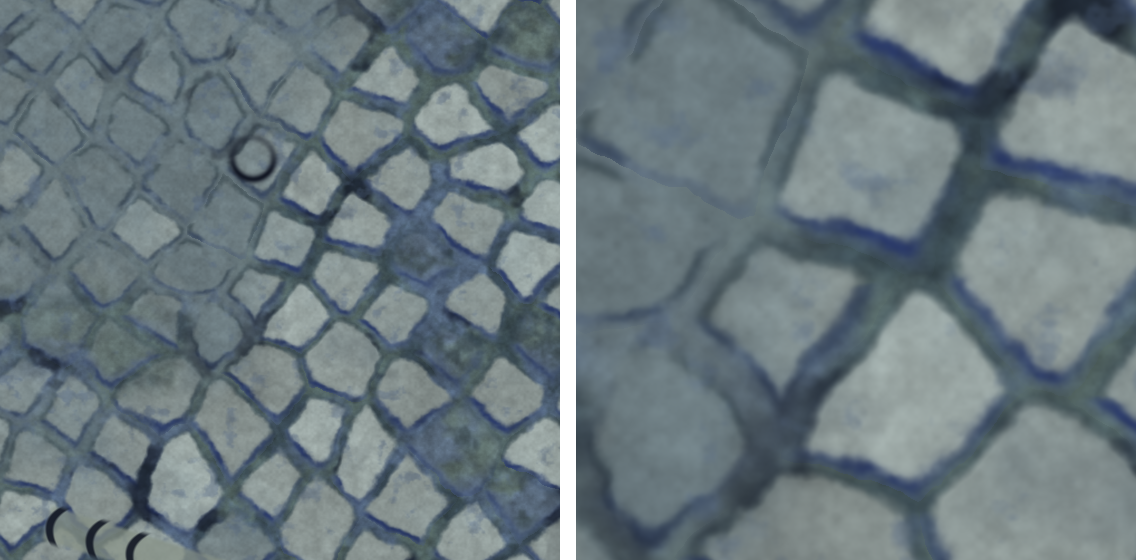
Left, the full canvas; right, a detail of the centre.
Reproduce this texture procedurally as a WebGL 1 fragment shader.

```glsl
precision highp float;
// Pale, angular mineral grains in a grey-green matrix, seen through a microscope.
// A turned, jittered Voronoi lattice gives the grains; their lower edges get broken
// blue fringes, and a grey film veils the upper left. Value noise mottles everything.
uniform vec2 u_resolution;

const float CELLS = 8.5;         // lattice cells across the canvas
const float TURN = 0.66;         // lattice rotation in radians
const float JITTER = 0.5;        // seed scatter within a cell
const float WARP = 0.6;          // slow bending of the lattice, in cells
const float RAGGED = 0.14;       // roughness of grain outlines, in cells
const float GAP_MIN = 0.04;      // inset of grains from cell borders
const float GAP_MAX = 0.15;
const float CORNER = 30.0;       // higher values give sharper corners
const float EDGE = 0.04;         // softness of outlines, in cells
const float RIM = 0.043;         // width of the blue fringe, in cells
const float HALO = 0.10;         // width of the soft blue glow, in cells
const float TONES = 0.17;        // spread of brightness between grains
const float BARE = 0.09;         // share of cells without a pale grain
const float MOTTLE = 0.2;        // strength of surface mottling
const vec2 BUBBLE = vec2(0.452, 0.717);
const float BUBBLE_RADIUS = 0.037;
const vec2 ROD_START = vec2(0.09, 0.065);
const vec2 ROD_END = vec2(0.28, 0.005);

const vec3 GRAIN = vec3(0.575, 0.62, 0.61);
const vec3 FILM = vec3(0.415, 0.475, 0.495);
const vec3 MATRIX = vec3(0.32, 0.39, 0.375);
const vec3 HAZE = vec3(0.31, 0.38, 0.49);
const vec3 SHADE = vec3(0.19, 0.25, 0.275);
const vec3 FRINGE = vec3(0.15, 0.21, 0.40);
const vec3 INK = vec3(0.06, 0.08, 0.13);

float hash(vec2 p) {
  return fract(sin(dot(p, vec2(127.1, 311.7))) * 43758.5453);
}

float noise(vec2 p) {
  vec2 i = floor(p), f = fract(p);
  f = f * f * (3.0 - 2.0 * f);
  return mix(mix(hash(i), hash(i + vec2(1, 0)), f.x),
             mix(hash(i + vec2(0, 1)), hash(i + vec2(1, 1)), f.x), f.y);
}

float fbm(vec2 p) {
  float sum = 0.0, weight = 0.53;
  for (int i = 0; i < 4; i++) {
    sum += weight * noise(p);
    p = p * 2.03 + 17.3;
    weight *= 0.5;
  }
  return sum;
}

vec2 seed(vec2 cell) {
  vec2 scatter = vec2(hash(cell), hash(cell + 41.7)) - 0.5;
  return cell + 0.5 + JITTER * scatter;
}

// Rounded distance to the cell border; also the owner cell and outward normal.
float cellBorder(vec2 p, out vec2 owner, out vec2 normal) {
  vec2 base = floor(p), nearest = vec2(9.0);
  owner = base;
  for (int y = -1; y <= 1; y++) for (int x = -1; x <= 1; x++) {
    vec2 cell = base + vec2(x, y), r = seed(cell) - p;
    if (dot(r, r) < dot(nearest, nearest)) { nearest = r; owner = cell; }
  }
  float total = 0.0;
  normal = vec2(0.0);
  for (int y = -2; y <= 2; y++) for (int x = -2; x <= 2; x++) {
    vec2 r = seed(owner + vec2(x, y)) - p, across = r - nearest;
    if (dot(across, across) > 0.0001) {
      vec2 n = normalize(across);
      float w = exp(-CORNER * dot(0.5 * (r + nearest), n));
      total += w;
      normal += w * n;
    }
  }
  normal /= total;
  return -log(total) / CORNER;
}

void main() {
  vec2 uv = gl_FragCoord.xy / u_resolution;
  float coarse = fbm(uv * 13.0), fine = fbm(uv * 60.0 + 9.0);

  // Bent and turned lattice
  mat2 turn = mat2(cos(TURN), sin(TURN), -sin(TURN), cos(TURN));
  vec2 bend = vec2(noise(uv * 3.0), noise(uv * 3.0 + 31.0)) - 0.5;
  vec2 rough = vec2(fbm(uv * 32.0), fbm(uv * 32.0 + 53.0)) - 0.5;
  vec2 owner, normal;
  float border = cellBorder(turn * uv * CELLS + WARP * bend + RAGGED * rough, owner, normal);
  float depth = border - mix(GAP_MIN, GAP_MAX, hash(owner + 7.3));
  float inside = smoothstep(-EDGE, EDGE, depth);
  float film = smoothstep(0.0, 0.26, 0.8 * uv.y - 1.1 * uv.x + 0.14 + 0.5 * (noise(uv * 5.0) - 0.5));

  // Dark, nearly bare belt on the left
  float belt = 1.0 - smoothstep(0.6, 1.1, length((uv - vec2(0.12, 0.4)) / vec2(0.22, 0.12)) + coarse - 0.5);
  film *= 1.0 - 0.75 * belt;

  // Matrix with bluish haze, dark patches and film
  vec3 color = mix(MATRIX, HAZE, 0.8 * smoothstep(0.46, 0.62, fbm(uv * 9.0 + 70.0)));
  color = mix(color, SHADE, 0.85 * smoothstep(0.45, 0.68, fbm(uv * 19.0 + 23.0)));
  color *= 1.0 + 0.4 * (fine - 0.5);
  color = mix(color, FILM, 0.88 * film);

  // Soft blue glow below the grains
  float lower = smoothstep(0.0, 0.95, dot(normal * turn, vec2(-0.25, -0.97)));
  float halo = exp(-pow(depth / HALO, 2.0)) * (1.0 - 0.7 * film);
  color = mix(color, HAZE, halo * mix(0.2, 0.8, lower));

  // Grains of varied brightness, some of them dull, veiled or missing
  float veil = film * mix(0.5, 1.3, hash(owner + 3.1));
  veil = max(veil, 0.8 * smoothstep(0.7, 0.9, hash(owner + 19.0)));
  veil = clamp(veil + 0.9 * (coarse - 0.5), 0.0, 1.0);
  vec3 pale = GRAIN * (1.0 + TONES * (hash(owner + 27.0) - 0.5));
  float bare = max(step(hash(owner + 61.0), BARE), 0.85 * belt) * (1.0 - film);
  color = mix(color, mix(pale, FILM, veil), inside * (1.0 - 0.85 * bare));

  // Thin broken outlines, with blue fringes on the lower sides
  float line = exp(-pow((depth + 0.01) / RIM, 2.0)) * (1.0 - 0.5 * bare);
  float patchy = smoothstep(0.38, 0.62, fbm(uv * 26.0 + 5.0));
  color = mix(color, SHADE, line * patchy * mix(0.35, 0.5, film));
  color = mix(color, FRINGE, line * lower * mix(0.9, 0.3, film) * mix(0.35, 1.0, patchy));

  // Dark smudges between grains, and surface mottling
  float smudge = smoothstep(0.62, 0.74, fbm(uv * 11.0 + 80.0));
  color = mix(color, INK, 0.65 * smudge * (1.0 - 0.85 * inside) * (1.0 - 0.5 * film));
  float stain = smoothstep(0.6, 0.8, fbm(uv * 34.0 + 12.0));
  color = mix(color, HAZE, 0.4 * stain);
  color *= 1.0 + MOTTLE * (coarse + fine - 1.0) + 0.06 * (noise(uv * 190.0) - 0.5);

  // Air bubble, darkest below
  vec2 toBubble = uv - BUBBLE;
  float ring = exp(-pow((length(toBubble) - BUBBLE_RADIUS) / 0.007, 2.0));
  color = mix(color, INK, ring * mix(0.97, 0.4, smoothstep(-0.03, 0.03, toBubble.y)));

  // Pale rod with dark curved bands in the lower corner
  vec2 axis = normalize(ROD_END - ROD_START), q = uv - ROD_START;
  float along = dot(q, axis), offset = dot(q, vec2(-axis.y, axis.x));
  float rod = smoothstep(0.036, 0.026, abs(offset)) * smoothstep(-0.012, 0.0, along);
  color = mix(color, GRAIN * vec3(0.92, 0.92, 0.86), 0.7 * rod);
  for (int i = 0; i < 3; i++) {
    float bandAt = 0.075 * float(i) + 14.0 * offset * offset;
    float band = smoothstep(0.010, 0.004, abs(along - bandAt));
    color = mix(color, INK, 0.9 * band * smoothstep(0.04, 0.028, abs(offset)));
  }
  gl_FragColor = vec4(color, 1.0);
}
```
